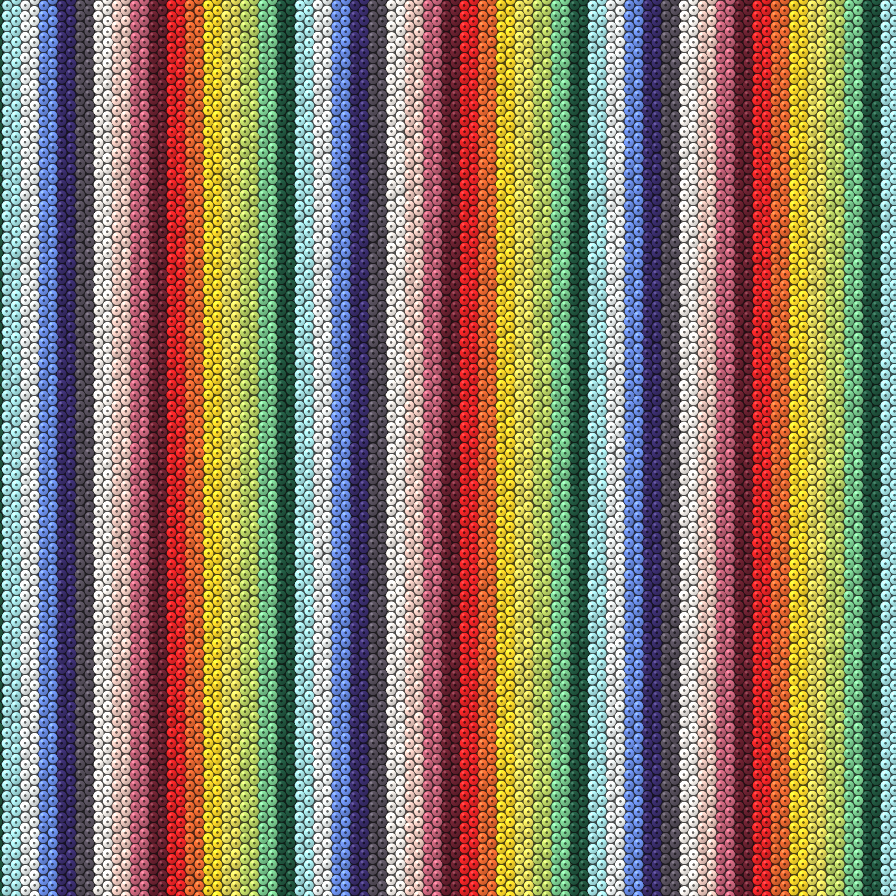
Write a WebGL 1 fragment shader that draws this pattern.

```glsl
precision highp float;
// Vertical rainbow stripes made of tightly packed, pierced round beads.

uniform vec2 u_resolution;

float hash(vec2 p) {
  return fract(sin(dot(p, vec2(127.1, 311.7))) * 4375.85);
}

// Sixteen stripe colours, left to right within one repeat.
vec3 stripeColor(float s) {
  if (s < 0.5) return vec3(0.66, 0.91, 0.92);
  if (s < 1.5) return vec3(0.93, 0.95, 0.95);
  if (s < 2.5) return vec3(0.42, 0.56, 0.92);
  if (s < 3.5) return vec3(0.23, 0.18, 0.43);
  if (s < 4.5) return vec3(0.34, 0.31, 0.36);
  if (s < 5.5) return vec3(0.97, 0.95, 0.93);
  if (s < 6.5) return vec3(0.95, 0.80, 0.76);
  if (s < 7.5) return vec3(0.78, 0.39, 0.48);
  if (s < 8.5) return vec3(0.42, 0.13, 0.19);
  if (s < 9.5) return vec3(0.93, 0.14, 0.15);
  if (s < 10.5) return vec3(0.93, 0.41, 0.19);
  if (s < 11.5) return vec3(0.99, 0.85, 0.16);
  if (s < 12.5) return vec3(0.91, 0.87, 0.36);
  if (s < 13.5) return vec3(0.74, 0.84, 0.40);
  if (s < 14.5) return vec3(0.48, 0.81, 0.57);
  return vec3(0.13, 0.34, 0.25);
}

void main() {
  // One unit is a bead column: 32 columns per repeat, about three repeats.
  vec2 p = (gl_FragCoord.xy / u_resolution - vec2(0.0026, 0.0)) * 97.9;
  float aa = 97.9 / min(u_resolution.x, u_resolution.y);
  float pitch = 97.9 / 85.0;

  // Nearest bead in the staggered columns.
  float nearest = 9.0;
  vec2 offset = vec2(0.0);
  vec2 bead = vec2(0.0);
  for (int i = -1; i <= 1; i++) {
    float column = floor(p.x) + float(i);
    float stagger = 0.5 * mod(column, 2.0);
    float row = floor(p.y / pitch - stagger);
    vec2 id = vec2(column, row);
    vec2 jitter = vec2(hash(id), hash(id + 41.0)) - 0.5;
    vec2 center = vec2(column + 0.5, (row + 0.5 + stagger) * pitch);
    vec2 d = p - center - 0.08 * jitter;
    if (length(d) < nearest) {
      nearest = length(d);
      offset = d;
      bead = id;
    }
  }

  // Base colour with slight bead-to-bead variation.
  vec3 base = stripeColor(floor(mod(bead.x, 32.0) / 2.0));
  base *= 0.94 + 0.12 * hash(bead + 17.0);

  // Rounded shading, lit from the upper left.
  float light = dot(offset, vec2(-0.6, 0.8));
  vec3 color = base * (1.0 + 0.3 * light);
  float glint = 1.0 - smoothstep(0.05, 0.22, length(offset - vec2(-0.18, 0.26)));
  color += 0.16 * glint;

  // Pierced centre and the shadowed gaps between beads.
  float hole = 1.0 - smoothstep(0.14 - 0.5 * aa, 0.14 + 0.5 * aa, nearest);
  color = mix(color, base * 0.3, 0.85 * hole);
  float gap = smoothstep(0.53 - 0.5 * aa, 0.53 + 0.5 * aa, nearest);
  color = mix(color, base * 0.3 + 0.02, gap);

  gl_FragColor = vec4(clamp(color, 0.0, 1.0), 1.0);
}
```
